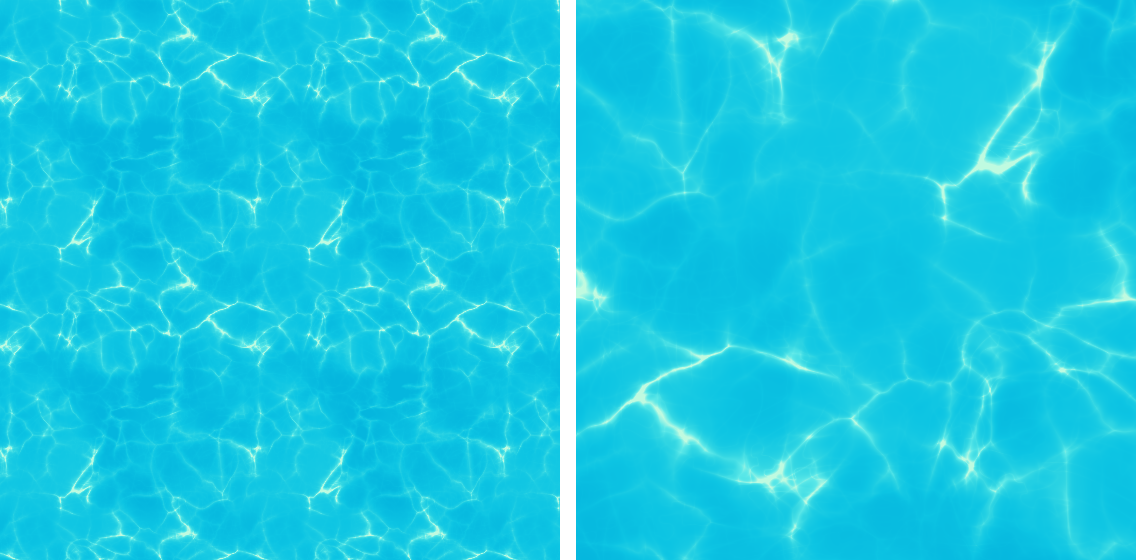
Left, the full canvas; right, a detail of the centre.
This texture is drawn by a WebGL 2 fragment shader. Its source:

```glsl
#version 300 es
precision highp float;
uniform vec2 u_resolution;
out vec4 outColor;

const float REPEATS = 2.25;        // tiles across and down
const vec2 TILE_SHIFT = vec2(0.13, 0.31);
const float LARGE_CELLS = 5.0;     // caustic cells per tile
const float SMALL_CELLS = 8.0;
const float WISP_CELLS = 13.0;
const float CORE_WIDTH = 0.085;    // in cell units
const float HALO_WIDTH = 0.21;
const float BASE_LIGHT = 0.42;
const float SWELL = 2.3;           // broad light and dark patches
const float FIBRE = 1.5;           // fine wrinkles beside the filaments

// Water tones from the deepest to the brightest glint
const vec3 WATER[6] = vec3[6](
  vec3(0.02, 0.715, 0.87), vec3(0.05, 0.77, 0.89), vec3(0.11, 0.80, 0.89),
  vec3(0.20, 0.84, 0.89), vec3(0.36, 0.91, 0.91), vec3(0.75, 0.98, 0.88));

// Wrapped lattice hash, so that everything tiles
vec2 hash(vec2 cell, float period, uint seed) {
  uvec2 q = uvec2(mod(cell, period)) + uvec2(seed * 131u, seed * 71u);
  q = q * 1664525u + 1013904223u;
  q.x += q.y * 1664525u;
  q.y += q.x * 1664525u;
  q ^= q >> 16u;
  q.x += q.y * 1664525u;
  q.y += q.x * 1664525u;
  q ^= q >> 16u;
  return vec2(q & 65535u) / 65535.0;
}

// Two channels of smooth noise with the given cells per tile
vec2 noise(vec2 p, float cells, uint seed) {
  vec2 g = p * cells, i = floor(g), f = g - i;
  f = f * f * f * (f * (f * 6.0 - 15.0) + 10.0);
  vec2 low = mix(hash(i, cells, seed), hash(i + vec2(1, 0), cells, seed), f.x);
  vec2 high = mix(hash(i + vec2(0, 1), cells, seed), hash(i + 1.0, cells, seed), f.x);
  return mix(low, high, f.y);
}

vec2 warp(vec2 p, uint seed) {
  p += 0.12 * (noise(p, 4.0, seed) - 0.5);
  p += 0.06 * (noise(p, 9.0, seed + 1u) - 0.5);
  p += 0.018 * (noise(p, 24.0, seed + 2u) - 0.5);
  return p + 0.007 * (noise(p, 55.0, seed + 5u) - 0.5);
}

// Distances to the three nearest scattered sites
vec3 nearestSites(vec2 p, float cells, uint seed) {
  vec2 g = p * cells, home = floor(g);
  vec3 d = vec3(9.0);
  for (int y = -2; y <= 2; y++)
    for (int x = -2; x <= 2; x++) {
      vec2 cell = home + vec2(x, y);
      float r = length(cell + 0.05 + 0.9 * hash(cell, cells, seed) - g);
      if (r < d.x) d = vec3(r, d.xy);
      else if (r < d.y) d = vec3(d.x, r, d.y);
      else d.z = min(d.z, r);
    }
  return d;
}

// Filaments on cell borders: x = core, y = halo, z = junction glint
vec3 caustics(vec2 p, float cells, uint seed) {
  vec3 d = nearestSites(warp(p, seed), cells, seed + 3u);
  float edge = d.y - d.x, corner = d.z - d.x;
  vec2 vary = noise(p, cells + 2.0, seed + 4u);
  float strength = smoothstep(0.2, 0.8, vary.x);
  float core = exp(-pow(edge / (CORE_WIDTH * mix(0.6, 1.6, vary.y)), 1.2));
  float halo = exp(-edge / HALO_WIDTH);
  float junction = exp(-corner / 0.13);
  return vec3(core * (strength + 0.3 * junction), halo * (0.25 + 0.75 * strength),
              core * junction * strength);
}

// Thin broken wrinkles
float fibres(vec2 p) {
  float sum = 0.0, weight = 0.5;
  for (int k = 0; k < 3; k++) {
    float cells = 14.0 * exp2(float(k));
    vec2 n = noise(warp(p, 40u + uint(k)), cells, 50u + uint(k));
    sum += weight * pow(1.0 - abs(n.x - n.y), 8.0);
    weight *= 0.75;
  }
  return sum;
}

vec3 waterTone(float light) {
  vec3 tone = WATER[0];
  for (int k = 1; k < 6; k++)
    tone = mix(tone, WATER[k], clamp(light - float(k - 1), 0.0, 1.0));
  return tone;
}

void main() {
  vec2 p = gl_FragCoord.xy / u_resolution * REPEATS + TILE_SHIFT;

  vec3 large = caustics(p, LARGE_CELLS, 11u);
  vec3 small = caustics(p, SMALL_CELLS, 23u);
  vec3 wisp = caustics(p, WISP_CELLS, 67u);
  float swell = 0.5 * noise(p, 3.0, 5u).x + 0.5 * noise(p, 7.0, 6u).x - 0.5;
  float glow = large.y + 0.65 * small.y;

  float light = BASE_LIGHT + SWELL * swell + 1.35 * glow;
  light += FIBRE * (fibres(p) - 0.25) * (0.12 + glow);
  light += 1.5 * large.x + 1.0 * small.x + 0.6 * wisp.x * (0.3 + glow);
  light += 1.3 * large.z + 0.9 * small.z;

  outColor = vec4(waterTone(light), 1.0);
}
```
